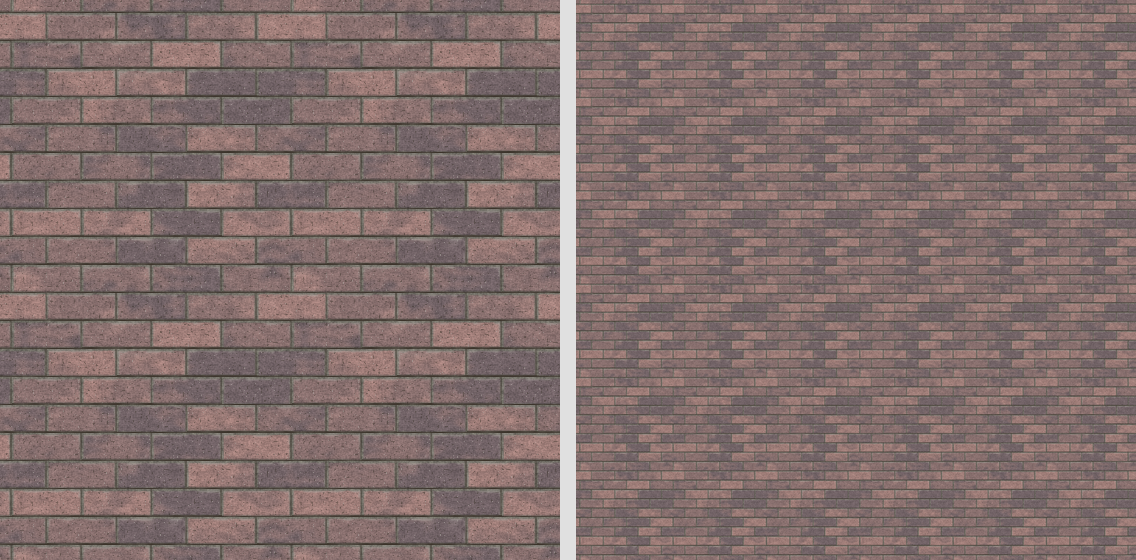
Left: one tile. Right: repeated 3 by 3.
Give the GLSL for this texture, as a Shadertoy shader.

```glsl
// Weathered red and plum brick wall in running bond with grey-green mortar.

const float ROWS = 20.0;                   // courses up the canvas
const float ASPECT = 2.5;                  // brick pitch over course height
const vec2 TILE_BRICKS = vec2(4.0, 10.0);  // bricks before the variation repeats
const float TILE = 10.0;                   // the same period in course heights
const float COURSE_SHIFT = 0.53;           // height of the first bed joint
const vec2 JOINT_SHIFT = vec2(0.667, 0.17);// upright joints, even and odd courses
const float JOINT = 0.125;                 // mortar width in course heights
const float CORNER = 0.035;
const float SIZE_JITTER = 0.022;
const float EDGE_WOBBLE = 0.022;
const float GRAIN = 0.20;
const float FROST = 0.60;

const vec3 PLUM = vec3(0.45, 0.39, 0.405);
const vec3 RED = vec3(0.54, 0.44, 0.435);
const vec3 ROSE = vec3(0.63, 0.495, 0.475);
const vec3 CHALK = vec3(0.63, 0.61, 0.59);
const vec3 MORTAR = vec3(0.45, 0.44, 0.405);
const vec3 SHADOW = vec3(0.23, 0.20, 0.165);

// Integer hash of a lattice point, three values in 0..1
vec3 hash3(vec2 cell, float seed) {
    uvec3 v = uvec3(vec3(cell, seed)) * 1664525u + 1013904223u;
    v.x += v.y * v.z; v.y += v.z * v.x; v.z += v.x * v.y;
    v ^= v >> 16u;
    v.x += v.y * v.z; v.y += v.z * v.x; v.z += v.x * v.y;
    return vec3(v >> 8u) / 16777216.0;
}

vec2 wrapCell(vec2 cell, vec2 period) {
    return floor(mod(cell + 0.5, period));
}

float cornerSlope(vec2 cell, vec2 offset, vec2 period, float seed) {
    float angle = 6.28319 * hash3(wrapCell(cell, period), seed).x;
    return dot(vec2(cos(angle), sin(angle)), offset);
}

// Gradient noise that wraps every TILE course heights
float noise(vec2 p, vec2 freq, float seed) {
    vec2 period = TILE * freq;
    p *= freq;
    vec2 i = floor(p), f = p - i;
    vec2 w = f * f * f * (f * (f * 6.0 - 15.0) + 10.0);
    vec2 e = vec2(1.0, 0.0);
    float low = mix(cornerSlope(i, f, period, seed),
                    cornerSlope(i + e.xy, f - e.xy, period, seed), w.x);
    float high = mix(cornerSlope(i + e.yx, f - e.yx, period, seed),
                     cornerSlope(i + e.xx, f - e.xx, period, seed), w.x);
    return mix(low, high, w.y);
}

float roundedBox(vec2 p, vec2 halfSize, float radius) {
    vec2 d = abs(p) - halfSize + radius;
    return length(max(d, 0.0)) + min(max(d.x, d.y), 0.0) - radius;
}

void mainImage(out vec4 fragColor, in vec2 fragCoord) {
    vec2 p = fragCoord / iResolution.xy * ROWS;
    float pixel = ROWS / iResolution.y;

    // Running bond: cell index and position from the brick centre
    float y = p.y - COURSE_SHIFT;
    float row = floor(y);
    float x = p.x / ASPECT - (mod(row, 2.0) < 0.5 ? JOINT_SHIFT.x : JOINT_SHIFT.y);
    vec2 cell = vec2(floor(x), row);
    vec2 local = (vec2(x, y) - cell - 0.5) * vec2(ASPECT, 1.0);
    vec2 id = wrapCell(cell, TILE_BRICKS);
    vec3 tone = hash3(id, 1.0);
    vec3 shape = hash3(id, 2.0) - 0.5;

    // Shared noise layers
    float cloud = noise(p, vec2(0.6, 0.9), 3.0);
    float patchy = noise(p, vec2(2.0, 3.0), 4.0);
    float coarse = noise(p, vec2(6.0, 8.0), 5.0);
    float fine = noise(p, vec2(15.0, 17.0), 6.0);

    // Brick outline with uneven size and chipped edges
    vec2 halfSize = 0.5 * (vec2(ASPECT, 1.0) - JOINT) + SIZE_JITTER * shape.xy;
    vec2 q = local - SIZE_JITTER * shape.zx;
    float dist = roundedBox(q, halfSize, CORNER)
               + EDGE_WOBBLE * (0.6 * patchy + coarse);
    float brickMask = 1.0 - smoothstep(-pixel, pixel, dist);

    // Fired clay: tone per brick, scorched in clouds
    float heat = tone.x + 0.45 * cloud + 0.25 * patchy
               + 0.35 * (tone.y - 0.5) * q.x / halfSize.x;
    vec3 brick = mix(PLUM, RED, smoothstep(0.10, 0.42, heat));
    brick = mix(brick, ROSE, smoothstep(0.55, 0.95, heat));
    brick *= 1.0 + GRAIN * (fine + 0.6 * coarse) + 0.10 * patchy;

    // Dark pores and pale grit
    float pores = smoothstep(0.28, 0.50, noise(p, vec2(10.0, 11.0), 7.0));
    float grit = smoothstep(0.36, 0.54, noise(p, vec2(13.0, 14.0), 8.0));
    brick = mix(brick, SHADOW, 0.45 * pores);
    brick = mix(brick, CHALK * 1.1, 0.55 * grit);

    // Chalky bloom along the rim, strongest at the top
    float rim = smoothstep(-0.10, 0.0, dist);
    float upper = smoothstep(0.0, 0.9, q.y / halfSize.y);
    float bloom = rim * (0.30 + 0.70 * upper) * smoothstep(-0.35, 0.35, patchy + 0.4 * coarse);
    bloom += 0.35 * upper * smoothstep(0.15, 0.5, cloud + 0.5 * patchy) * tone.z;
    brick = mix(brick, CHALK, FROST * clamp(bloom, 0.0, 1.0));
    brick *= 1.0 - 0.22 * smoothstep(0.07, 0.0, q.y + halfSize.y);

    // Sandy mortar, shaded under each brick and a little beside it
    vec3 mortar = MORTAR * (1.0 + 0.25 * fine + 0.25 * coarse + 0.15 * cloud);
    mortar = mix(mortar, CHALK, 0.35 * smoothstep(0.1, 0.5, patchy));
    float below = smoothstep(0.02, -0.02, q.y + halfSize.y);
    float beside = smoothstep(-0.02, 0.02, q.x - halfSize.x);
    float shade = max(below, 0.5 * beside) * (0.8 + 0.5 * patchy);
    mortar = mix(mortar, SHADOW, clamp(shade, 0.0, 1.0));

    fragColor = vec4(clamp(mix(mortar, brick, brickMask), 0.0, 1.0), 1.0);
}
```
